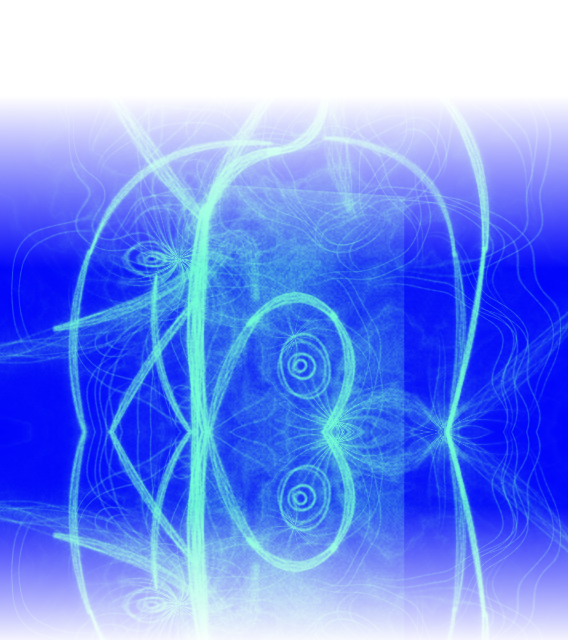
Write a Shadertoy shader that draws this background.

```glsl
// Luminous aqua filaments over deep blue, mirrored about a low horizontal axis
// and dissolving to white above and below. Bundles follow quadratic curves;
// fans, rings, random arcs and warped noise supply the finer threads.

float hash(vec2 p) { return fract(sin(dot(p, vec2(127.1, 311.7))) * 43758.5); }

float noise(vec2 p) {
    vec2 i = floor(p), f = fract(p);
    f = f * f * (3.0 - 2.0 * f);
    return mix(mix(hash(i), hash(i + vec2(1, 0)), f.x),
               mix(hash(i + vec2(0, 1)), hash(i + 1.0), f.x), f.y);
}

float fbm(vec2 p) {
    float sum = 0.0, amp = 0.5;
    for (int i = 0; i < 4; i++) {
        sum += amp * noise(p);
        p = mat2(1.6, 1.2, -1.2, 1.6) * p;
        amp *= 0.5;
    }
    return sum;
}

float thread(float d, float width) { return exp(-d * d / (width * width)); }

// Bundle of threads weaving around the curve a-b-c, gathered at both ends
float strand(vec2 p, vec2 a, vec2 b, vec2 c, float spread, float glow) {
    vec2 u = 2.0 * (b - a), v = a - 2.0 * b + c, off, tangent;
    float t = 0.0, best = 1e9, light = 0.0;
    for (float s = 0.0; s <= 1.0; s += 0.125) {
        off = p - a - s * (u + s * v);
        if (dot(off, off) < best) { best = dot(off, off); t = s; }
    }
    for (int i = 0; i < 4; i++) {
        tangent = u + 2.0 * t * v;
        off = p - a - t * (u + t * v);
        if (i < 3) t = clamp(t + dot(off, tangent) / dot(tangent, tangent), 0.0, 1.0);
    }
    float d = length(off) * sign(tangent.x * off.y - tangent.y * off.x);
    float width = spread * (0.35 + 3.4 * t * (1.0 - t));
    for (float k = 0.0; k < 8.0; k++)
        light += thread(d - width * sin(k * 2.4 + t * (1.5 + k * 0.6) + a.x), 0.12 + 0.02 * k);
    float ends = smoothstep(0.0, 0.03, min(t, 1.0 - t));
    return glow * ends * (0.4 * light + 0.6 * exp(-abs(d) / (0.7 * spread + 0.1)));
}

// Irregular curling rays around a bright centre
float fan(vec2 p, float reach, float count) {
    float r = length(p), a = atan(p.y, p.x) + 0.06 * r;
    float rays = noise(vec2(cos(a), sin(a)) * count + 0.12 * r);
    rays = pow(1.0 - abs(2.0 * rays - 1.0), 5.0);
    return (1.2 * rays + 0.7 * exp(-r * 0.6)) * exp(-r / reach);
}

// Wobbling double ellipse
float ring(vec2 p, vec2 radius) {
    float a = atan(p.y, p.x), r = length(p / radius), size = min(radius.x, radius.y);
    return thread((r - 1.0 - 0.1 * sin(a * 2.0 + radius.x)) * size, 0.2)
         + 0.6 * thread((r - 0.9 - 0.16 * sin(a + radius.x)) * size, 0.2);
}

void mainImage(out vec4 fragColor, in vec2 fragCoord) {
    vec2 uv = fragCoord / iResolution.y;
    vec2 q = 100.0 * vec2(uv.x, abs(uv.y - 0.325));   // folded, in hundredths of the height
    float ink = 0.0;

    // Trunk and its upper branches
    ink += strand(q, vec2(32.5, -2), vec2(28.7, 15), vec2(32.2, 36), 1.0, 1.8);
    ink += strand(q, vec2(30.5, -2), vec2(30.5, 17), vec2(32.5, 36), 0.7, 1.5);
    ink += strand(q, vec2(32, 33), vec2(34.5, 43), vec2(44, 44), 0.8, 1.5);
    ink += strand(q, vec2(41.5, 43.7), vec2(51, 44), vec2(51, 55), 0.6, 1.5);
    ink += strand(q, vec2(43.5, 54), vec2(36, 45), vec2(32, 33), 0.8, 1.1);
    ink += strand(q, vec2(16, 55), vec2(24, 42), vec2(32, 33), 1.0, 1.0);
    ink += strand(q, vec2(53, 56), vec2(51, 46), vec2(55, 34), 1.5, 0.45);

    // Large left arc, diamond and streams
    ink += strand(q, vec2(43, 45), vec2(20, 47), vec2(14, 27.5), 0.4, 0.8);
    ink += strand(q, vec2(14.2, 28.8), vec2(9, 14), vec2(13.5, -1), 0.5, 0.7);
    ink += strand(q, vec2(17, -1), vec2(21, 9), vec2(31, 21), 0.5, 0.8);
    ink += strand(q, vec2(30.5, -1), vec2(22.5, 9), vec2(24.5, 25), 0.4, 0.7);
    ink += strand(q, vec2(8, 16), vec2(23, 19), vec2(31, 26), 0.7, 0.7);
    ink += strand(q, vec2(-3, 12), vec2(14, 13), vec2(31, 23), 2.2, 0.4);

    // Right double band
    ink += strand(q, vec2(66.5, 55), vec2(77, 46), vec2(75.7, 27.8), 0.6, 1.1);
    ink += strand(q, vec2(75.7, 29.2), vec2(74.5, 16), vec2(69.6, -1), 0.3, 1.1);
    ink += strand(q, vec2(50, 46), vec2(70, 45), vec2(71, 27), 0.4, 0.5);
    ink += strand(q, vec2(71, 28.5), vec2(73.5, 14), vec2(69.8, -1), 0.6, 0.5);

    // Central hoop, nearby loops and wisps
    ink += strand(q, vec2(32.5, -1), vec2(35, 12), vec2(40.5, 18.2), 0.7, 0.7);
    ink += strand(q, vec2(38.5, 16.4), vec2(46, 25), vec2(52.7, 17.5), 0.6, 1.1);
    ink += strand(q, vec2(51.5, 18.8), vec2(58.5, 10), vec2(50, -1), 0.6, 1.1);
    ink += strand(q, vec2(31, 22), vec2(39, 39), vec2(40, 20), 1.4, 0.4);
    ink += strand(q, vec2(53, 2), vec2(61, 9), vec2(69, 1), 1.2, 0.3);
    ink += strand(q, vec2(92, 21), vec2(80, 7), vec2(69, 0), 1.6, 0.25);

    // Nested rings and bursts
    for (float size = 1.0; size > 0.15; size *= 0.46) {
        ink += 0.8 * ring(q - vec2(46.7 + size, 10.3), size * vec2(4.1, 4.6));
        ink += 0.5 * ring(q - vec2(23.7, 27), size * vec2(4.2, 2.5));
    }
    ink += 1.3 * fan(q - vec2(28, 27), 5.0, 7.0) + 1.3 * fan(q - vec2(52.5, 1.5), 4.5, 7.0);
    ink += 0.8 * fan(q - vec2(69.6, 0), 4.0, 6.0) + 0.8 * fan(q - vec2(46, 14.8), 2.5, 5.0);

    // Scattered faint arcs, bent by noise
    vec2 warp = q * 0.12 + 2.5 * fbm(q * 0.09);
    vec2 bent = q + 5.0 * vec2(noise(q * 0.13), noise(q * 0.13 + 9.0));
    for (float f = 0.0; f < 56.0; f++) {
        vec2 d = bent - vec2(16.0 + 60.0 * hash(vec2(f, 1)), 54.0 * hash(vec2(f, 2)));
        float turn = cos(atan(d.y, d.x) - 6.283 * hash(vec2(f, 4)));
        float gap = length(d) - 2.0 - 19.0 * hash(vec2(f, 3));
        ink += 0.25 * (thread(gap - turn, 0.15) + thread(gap + turn, 0.15)) * smoothstep(0.0, 0.9, turn);
    }

    // Translucent panel, drifting veil and fine grain
    float top = 40.9 - 0.065 * q.x;
    float panel = smoothstep(31.0, 34.0, q.x) * smoothstep(63.3, 63.0, q.x) * smoothstep(0.15, -0.15, q.y - top);
    float veil = fbm(warp * 1.7), ridge = pow(1.0 - abs(2.0 * fbm(warp + 7.0) - 0.95), 9.0);
    ink += panel * (0.08 + 0.3 * veil + 0.2 * thread(q.y - top, 0.3));
    ink += (0.04 + 0.55 * thread(q.x - 42.0, 25.0)) * 0.5 * (veil + ridge);
    ink *= 0.75 + 0.5 * noise(q * 4.0);

    // Ink over blue, then the white fades
    vec3 color = mix(vec3(0, 0.01, 0.98), vec3(0.45, 1, 0.84), 1.0 - exp(-ink));
    float fade = clamp(max((uv.y - 0.58) / 0.27, (0.21 - uv.y) / 0.22), 0.0, 1.0);
    fragColor = vec4(mix(color, vec3(1), fade), 1);
}
```
